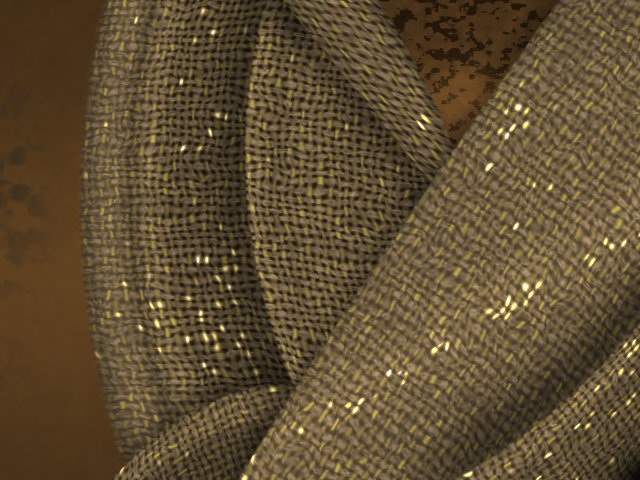
A Shadertoy shader for this texture:

```glsl
#define YARN vec3(0.47, 0.395, 0.285)
#define GOLD vec3(0.70, 0.62, 0.25)
#define GAP vec3(0.15, 0.115, 0.06)
#define GLINT vec3(1.0, 0.97, 0.76)
#define LEATHER vec3(0.345, 0.235, 0.115)
#define THREADS 56.0
#define WOBBLE 0.8
#define EDGE 0.004

float hash(vec2 p) {
    vec3 q = fract(p.xyx * 0.1031);
    q += dot(q, q.yzx + 33.33);
    return fract((q.x + q.y) * q.z);
}

float noise(vec2 p) {
    vec2 i = floor(p), f = fract(p);
    f *= f * (3.0 - 2.0 * f);
    return mix(mix(hash(i), hash(i + vec2(1, 0)), f.x),
               mix(hash(i + vec2(0, 1)), hash(i + vec2(1, 1)), f.x), f.y);
}

float fbm(vec2 p) {
    float sum = 0.0, amp = 0.5;
    for (int i = 0; i < 4; i++) {
        sum += amp * noise(p);
        p = p * 2.03 + 7.1;
        amp *= 0.5;
    }
    return sum;
}

float bump(float d, float width) { return exp(-d * d / (width * width)); }
float spot(vec2 d, vec2 size) { d /= size; return exp(-dot(d, d)); }
float cover(float d, float soft) { return smoothstep(-soft, soft, d); }

// Loose weave: dark gaps, wool in both directions, thin metallic dashes, sparse glints
vec3 weave(vec2 uv, float openness, float sparkle) {
    uv += WOBBLE * (vec2(noise(uv * 0.4), noise(uv * 0.4 + 31.0)) - 0.5);
    uv += 0.3 * (vec2(noise(uv * 1.3 + 5.0), noise(uv * 1.3 + 47.0)) - 0.5);
    vec2 cell = floor(uv), f = fract(uv) - 0.5;
    float rnd = hash(cell + 80.0), column = hash(vec2(cell.x, 17.0));
    float over = mod(cell.x + cell.y, 2.0);
    float warp = 1.0 - smoothstep(0.12, 0.42, abs(f.x));
    float weft = 1.0 - smoothstep(0.12, 0.44, abs(f.y));
    float fuzz = 0.76 + 0.48 * noise(uv * vec2(2.7, 4.3));
    vec3 col = mix(YARN * 0.9, GAP, openness);
    col = mix(col, YARN * 0.86 * fuzz, warp * 0.85);
    col = mix(col, YARN * fuzz * (1.08 - 0.16 * over), weft * (0.92 - 0.4 * over * warp));
    float dash = bump(f.x, 0.21) * (1.0 - smoothstep(0.28, 0.5, abs(f.y)));
    float metal = over * (0.2 + 0.45 * rnd + 0.3 * column);
    col = mix(col, GOLD * (0.75 + 0.35 * rnd), dash * metal);
    float lit = smoothstep(0.0, 0.035, sparkle - hash(cell + 213.0));
    float flash = spot(f, vec2(0.22, 0.33)) * lit;
    return col + flash * mix(GOLD, GLINT, rnd * rnd) * 1.1;
}

// Fold outlines: x as a function of height, or y as a function of x
float leftEdge(float y) { return 0.168 + 0.3 * (y - 0.58) * (y - 0.58); }
float middleEdge(float y) { return 0.51 + 0.43 * (y - 0.68) * (y - 0.68); }
float stripEdge(float y) { return 0.59 + 0.8 * (1.0 - y); }
float pocketEdge(float y) { float t = 1.0 - y; return 0.79 + 0.62 * t - 0.4 * t * t; }
float bandEdge(float y) { return 0.495 + 0.62 * y + 0.05 * y * y; }
float knotEdge(float x) { return 0.2 - 1.47 * (0.6 - x) * (0.6 - x); }
float cuffEdge(float x) { float t = x - 0.94; return 0.5 * t + 0.85 * t * abs(t); }

vec3 leather(vec2 p) {
    float blotch = smoothstep(0.42, 0.68, fbm(p * vec2(26.0, 30.0)));
    float pits = smoothstep(0.5, 0.62, fbm(p * vec2(55.0, 75.0) + 9.0));
    float shade = 0.7 + 0.34 * bump(p.y - 0.42, 0.34) + 0.12 * fbm(p * 30.0);
    float worn = blotch * (0.25 + 0.55 * bump(p.y - 0.62, 0.18)) * (1.0 - smoothstep(0.0, 0.16, p.x));
    vec3 wall = mix(LEATHER * shade, vec3(0.20, 0.165, 0.12), worn);
    float sheen = spot(p - vec2(0.99, 0.79), vec2(0.16, 0.08));
    vec3 hide = LEATHER * (0.68 + 0.5 * sheen + 0.3 * fbm(p * 70.0));
    hide = mix(hide, vec3(0.09, 0.06, 0.02), pits * (0.8 - 0.4 * sheen));
    return mix(wall, hide, smoothstep(0.5, 0.75, p.x));
}

vec3 leftDrape(vec2 p) {
    float l = leftEdge(p.y), t = (p.x - l) / (middleEdge(p.y) - l);
    float light = 0.84 + 0.2 * bump(t - 0.18, 0.2) + 0.2 * bump(t - 0.42, 0.08);
    light -= 0.18 * bump(t - 0.3, 0.05) + 0.28 * smoothstep(0.6, 1.0, t);
    light *= 0.8 + 0.2 * smoothstep(0.0, 0.14, t);
    light *= 1.0 - 0.3 * bump(p.y - knotEdge(p.x), 0.05);
    float sparkle = 0.02 + 0.14 * spot(p - vec2(0.38, 0.36), vec2(0.1, 0.16)) + 0.06 * bump(t - 0.75, 0.12);
    return weave(vec2(t * 20.0, p.y * THREADS), mix(0.35, 1.0, smoothstep(0.1, 0.6, t)), sparkle) * light;
}

vec3 middleFold(vec2 p) {
    float d = p.x - middleEdge(p.y), toStrip = stripEdge(p.y) - p.x;
    float light = 0.92 + 0.22 * bump(d - 0.015, 0.025) + 0.1 * bump(d - 0.13, 0.06);
    light -= 0.32 * bump(toStrip, 0.07) + 0.22 * smoothstep(0.85, 1.0, p.y);
    vec2 uv = vec2(d - 0.12 * (p.y - 0.5) * d, p.y + 0.13 * p.x) * THREADS;
    return weave(uv, 1.0, 0.014) * light;
}

vec3 upperStrip(vec2 p) {
    float d = p.x - stripEdge(p.y), right = pocketEdge(p.y) - p.x;
    float light = 0.8 + 0.25 * bump(d - 0.1, 0.07) - 0.2 * bump(right, 0.02);
    float sparkle = 0.015 + 0.14 * spot(p - vec2(0.88, 0.67), vec2(0.05, 0.1));
    return weave(vec2(d, p.y + 0.25 * p.x) * THREADS, 0.85, sparkle) * light;
}

vec3 rightBand(vec2 p) {
    float d = p.x - bandEdge(p.y);
    float ridge = p.y - 0.17 - 0.63 * (p.x - 0.76);
    float above = p.y - cuffEdge(p.x);
    float light = 1.04 + 0.14 * bump(ridge - 0.03, 0.07) - 0.12 * bump(d, 0.02);
    light -= 0.5 * bump(above - 0.035, 0.09) * smoothstep(0.75, 1.02, p.x);
    light -= 0.1 * smoothstep(0.8, 1.0, p.y);
    float sparkle = 0.006 + 0.28 * bump(ridge, 0.022) + 0.2 * spot(p - vec2(1.07, 0.71), vec2(0.07, 0.13));
    vec2 uv = vec2(d * 0.86, 0.8 * dot(p, vec2(0.55, 0.83)) + 0.1 * d * d) * THREADS;
    return weave(uv, 0.5, sparkle) * light;
}

vec3 lowerCuff(vec2 p) {
    float d = cuffEdge(p.x) - p.y;
    float light = 0.76 + 0.36 * bump(d - 0.035, 0.04) + 0.12 * bump(d - 0.13, 0.04);
    light *= 1.0 - 0.95 * spot(p - vec2(1.35, 0.0), vec2(0.07, 0.055));
    return weave(vec2(d, 0.75 * p.x + 0.5 * p.y) * THREADS, 0.7, 0.1) * light;
}

vec3 knot(vec2 p) {
    float d = knotEdge(p.x) - p.y;
    float light = 0.66 + 0.4 * bump(d - 0.035, 0.045) - 0.2 * smoothstep(0.48, 0.6, p.x);
    return weave(vec2(d, p.x + 0.35 * p.y) * THREADS, 0.75, 0.03) * light;
}

void mainImage(out vec4 fragColor, in vec2 fragCoord) {
    vec2 p = fragCoord / iResolution.y;
    float bandSide = p.x - bandEdge(p.y);

    // Folds stacked from back to front
    vec3 wall = leather(p), col = wall;
    col = mix(col, upperStrip(p), cover(pocketEdge(p.y) - p.x, EDGE) * step(0.5, p.x));
    col = mix(col, middleFold(p), cover(stripEdge(p.y) - p.x, EDGE));
    col = mix(col, leftDrape(p), cover(middleEdge(p.y) - p.x, EDGE));
    col = mix(col, wall, cover(leftEdge(p.y) - p.x, 0.011));
    col = mix(col, knot(p), cover(knotEdge(p.x) - p.y, EDGE) * step(p.x, 0.7));
    col *= 1.0 - 0.25 * bump(bandSide, 0.035);
    col = mix(col, rightBand(p), cover(bandSide, EDGE));
    col = mix(col, lowerCuff(p), cover(cuffEdge(p.x) - p.y, EDGE) * step(0.9, p.x));
    fragColor = vec4(clamp(col, 0.0, 1.0), 1.0);
}
```
